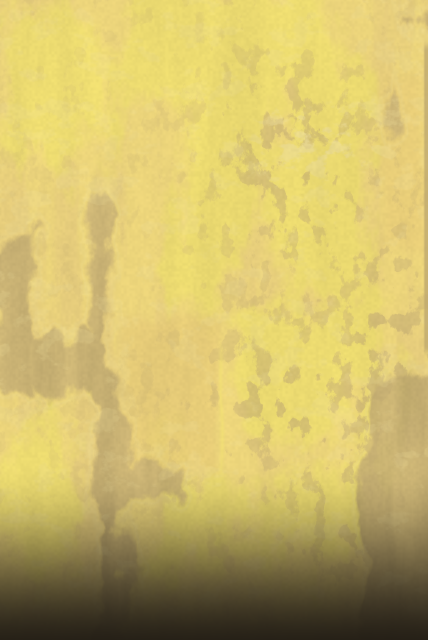
Give the GLSL for this background, as a Shadertoy shader.

```glsl
// Weathered yellow plaster wall with peeling tan patches and a dark lower fade.

const vec3 YELLOW = vec3(0.93, 0.87, 0.43);
const vec3 OCHRE  = vec3(0.91, 0.81, 0.49);
const vec3 TAN    = vec3(0.77, 0.68, 0.45);
const vec3 PALE   = vec3(0.92, 0.86, 0.60);
const vec3 SHADOW = vec3(0.13, 0.11, 0.08);
const float RAGGED = 0.13;      // depth of the torn paint edges
const float FADE_TOP = 0.285;   // height where the dark fade begins

// Regions: centre xy, half size zw, in canvas fractions
const vec4 BARE[8] = vec4[8](
    vec4(0.03, 0.51, 0.06, 0.14), vec4(0.16, 0.43, 0.10, 0.05),
    vec4(0.23, 0.56, 0.015, 0.13), vec4(0.25, 0.19, 0.045, 0.25),
    vec4(0.35, 0.245, 0.08, 0.015), vec4(0.97, 0.19, 0.12, 0.22),
    vec4(0.97, 0.97, 0.06, 0.035), vec4(0.92, 0.90, 0.01, 0.09));
const vec4 BRIGHT[7] = vec4[7](
    vec4(0.53, 0.93, 0.25, 0.10), vec4(0.49, 0.72, 0.08, 0.15),
    vec4(0.75, 0.70, 0.11, 0.18), vec4(0.71, 0.41, 0.18, 0.13),
    vec4(0.60, 0.20, 0.22, 0.09), vec4(0.14, 0.88, 0.13, 0.13),
    vec4(0.08, 0.22, 0.10, 0.13));

float hash(vec2 p) {
    vec3 a = fract(p.xyx * 0.1031);
    a += dot(a, a.yzx + 33.33);
    return fract((a.x + a.y) * a.z);
}

float noise(vec2 p) {
    vec2 i = floor(p), f = fract(p);
    f = f * f * (3.0 - 2.0 * f);
    return mix(mix(hash(i), hash(i + vec2(1, 0)), f.x),
               mix(hash(i + vec2(0, 1)), hash(i + vec2(1, 1)), f.x), f.y);
}

float fbm(vec2 p) {
    float sum = 0.0, gain = 0.5;
    for (int i = 0; i < 5; i++) {
        sum += gain * noise(p);
        p = mat2(1.6, 1.2, -1.2, 1.6) * p + 7.3;
        gain *= 0.5;
    }
    return sum / 0.97;
}

float boxDistance(vec2 p, vec4 box) {
    vec2 d = abs(p - box.xy) - box.zw;
    return length(max(d, 0.0)) + min(max(d.x, d.y), 0.0);
}

// Coverage that falls from 1 inside to 0 outside
float cover(float d, float soft) {
    return 1.0 - smoothstep(-soft, soft, d);
}

float spot(vec2 p, vec2 centre, vec2 radius) {
    vec2 d = (p - centre) / radius;
    return exp(-dot(d, d));
}

void mainImage(out vec4 fragColor, in vec2 fragCoord) {
    vec2 uv = fragCoord / iResolution.xy;
    vec2 q = fragCoord / iResolution.y;
    float pixel = 1.0 / iResolution.y;

    // Wear patterns: broad, brushed downward, and fine grain
    float torn = fbm(q * vec2(13.0, 9.0) + 3.0) - 0.5;
    float brushed = fbm(q * vec2(38.0, 5.0) + 11.0);
    float flakes = fbm(q * vec2(48.0, 36.0) + 23.0);
    float grain = noise(q * 230.0) - 0.5;

    // Painted and bare regions
    float bare = 1.0, bright = 1.0;
    for (int i = 0; i < 8; i++) bare = min(bare, boxDistance(uv, BARE[i]));
    for (int i = 0; i < 7; i++) bright = min(bright, boxDistance(uv, BRIGHT[i]));
    bare += torn * RAGGED + (flakes - 0.5) * 0.03;
    bright += torn * 0.2 + (brushed - 0.5) * 0.16 + (flakes - 0.5) * 0.1;

    vec3 color = mix(OCHRE, YELLOW, 0.25 * smoothstep(0.35, 0.65, brushed));
    color = mix(color, YELLOW, 0.8 * cover(bright, 0.045));

    // Smooth ochre panels, left of centre and at the upper right
    float panel = cover(boxDistance(uv, vec4(0.40, 0.375, 0.115, 0.12)) + torn * 0.07, 0.012);
    panel = max(panel, cover(boxDistance(uv, vec4(0.94, 0.75, 0.05, 0.14)) + torn * 0.05, 0.02));
    color = mix(color, OCHRE * vec3(0.99, 0.98, 0.95), 0.75 * panel);

    // Exposed plaster, with a lighter rim of lifted paint
    float bareMask = cover(bare, 0.006 + pixel);
    float rim = cover(abs(bare - 0.012) - 0.004, 0.006);
    color = mix(color, PALE, 0.22 * rim);
    color = mix(color, TAN * (0.94 + 0.14 * brushed), 0.85 * bareMask);

    // Chipped specks and pale scrapes
    float worn = spot(uv, vec2(0.68, 0.75), vec2(0.20, 0.16))
               + spot(uv, vec2(0.66, 0.38), vec2(0.22, 0.13))
               + spot(uv, vec2(0.92, 0.45), vec2(0.10, 0.18))
               + 0.5 * spot(uv, vec2(0.80, 0.20), vec2(0.12, 0.12));
    float chips = smoothstep(0.56, 0.66, flakes + 0.10 * min(worn, 1.0) - 0.06);
    color = mix(color, TAN, chips * (0.15 + 0.45 * min(worn, 1.0)));
    float scrapes = smoothstep(0.58, 0.70, fbm(q * vec2(30.0, 42.0) + 41.0));
    color = mix(color, PALE, scrapes * (0.2 + 0.5 * spot(uv, vec2(0.74, 0.78), vec2(0.14, 0.06))));

    // Brushed streaks, a pale vertical ridge and the shaded right edge
    color *= 1.0 + 0.07 * (brushed - 0.5) + 0.035 * grain;
    float ridge = cover(abs(uv.x - 0.515 - 0.02 * torn) - 0.003, 0.006)
                * cover(abs(uv.y - 0.36) - 0.09, 0.03);
    color = mix(color, YELLOW * 1.03, 0.65 * ridge);
    float edge = smoothstep(0.988, 0.994, uv.x) * cover(abs(uv.y - 0.69) - 0.24, 0.01);
    color = mix(color, TAN * 0.96, 0.75 * edge);

    // Dark fade rising from the bottom
    float light = smoothstep(-0.03, FADE_TOP, uv.y);
    color = mix(SHADOW, color, light);
    fragColor = vec4(clamp(color, 0.0, 1.0), 1.0);
}
```
